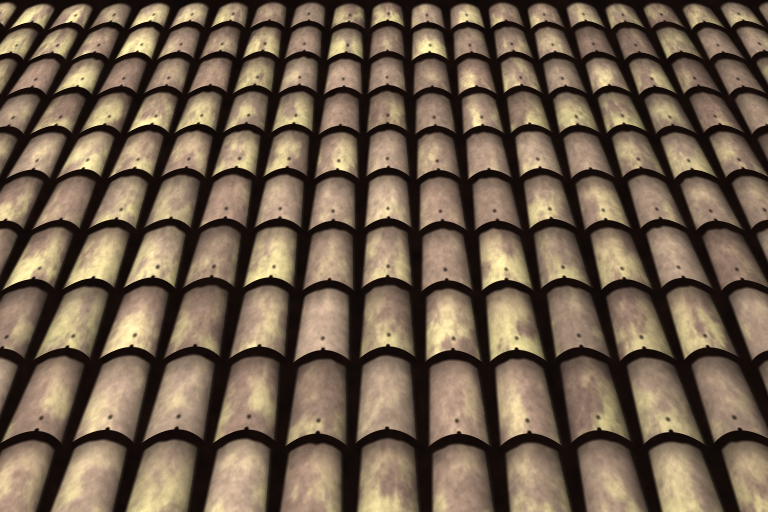
Give the GLSL for this texture, as a Shadertoy shader.

```glsl
// Weathered barrel roof tiles in perspective, with dark channels and shadowed arched edges.

float hash(vec2 p) {
    return fract(sin(dot(p, vec2(127.1, 311.7))) * 43758.5453);
}

float noise(vec2 p) {
    vec2 i = floor(p), f = fract(p);
    f = f * f * (3.0 - 2.0 * f);
    return mix(mix(hash(i), hash(i + vec2(1, 0)), f.x),
               mix(hash(i + vec2(0, 1)), hash(i + vec2(1, 1)), f.x), f.y);
}

float fbm(vec2 p) {
    float sum = 0.0, amp = 0.5;
    for (int i = 0; i < 4; i++) {
        sum += amp * noise(p);
        p = p * 2.03 + 17.3;
        amp *= 0.5;
    }
    return sum;
}

void mainImage(out vec4 fragColor, in vec2 fragCoord) {
    vec2 p = fragCoord / iResolution.y;

    // Perspective: columns converge upwards, rows shrink with 1 / scale
    float scale = 1.982 - p.y;
    float colWidth = 0.0755 * scale;
    float u = (p.x - 0.758) / colWidth;
    float column = floor(u + 0.5);
    float x = u - column;
    float aa = 1.3 / (iResolution.y * colWidth);

    // The round profile makes every lower edge an arch
    float drop = colWidth * 0.95 * x * x;
    float v = 18.69 / (scale - drop) - 0.23 + 0.07 * (hash(vec2(column, 3.0)) - 0.5);
    float row = floor(v);
    float t = v - row;
    vec2 id = vec2(column, row);
    float rnd = hash(id + 5.3);
    x += 0.03 * (hash(id + 9.1) - 0.5);

    // Distances to both ends of the tile, in column widths
    float rowHeight = 0.709 * scale;
    float fromBottom = t * rowHeight;
    float fromTop = (1.0 - t) * rowHeight;

    // Clay, with yellow lichen in streaks and blotches
    vec2 q = vec2(x, fromBottom) + id * 7.31;
    float blotch = fbm(q * vec2(4.0, 2.5));
    float grain = fbm(q * 13.0);
    vec3 clay = mix(vec3(0.55, 0.45, 0.39), vec3(0.63, 0.54, 0.46), hash(id + 2.7));
    float lichen = smoothstep(0.38, 0.68, blotch + 0.3 * (rnd - 0.5))
                 * smoothstep(1.15, 0.1, t) * (0.35 + 0.65 * rnd);
    vec3 tile = mix(clay, vec3(0.80, 0.74, 0.53), lichen);
    tile *= 0.82 + 0.28 * blotch + 0.3 * (grain - 0.3);
    tile *= 0.9 + 0.2 * hash(id + 31.0);

    // Rounded shading, falling off more to the right and under the next tile
    float halfWidth = mix(0.445, 0.385, t);
    float side = (x + 0.03) / halfWidth;
    tile *= 0.28 + 0.85 * sqrt(max(1.0 - side * side, 0.0));
    tile *= 1.0 - 0.12 * side;
    tile *= mix(0.68, 1.06, smoothstep(0.08, 0.5, fromTop));
    tile *= 1.04 - 0.16 * smoothstep(0.8, 1.5, p.x);

    // Nail hole near the lower edge
    vec2 nail = vec2(x - 0.06 * (rnd - 0.5), fromBottom - 0.19);
    float hole = smoothstep(0.035 + aa, 0.02 - aa, length(nail));
    tile *= 1.0 - 0.65 * hole * step(0.2, hash(id + 14.0));

    // Channel between columns, arched shadow and its small nub
    vec3 gap = vec3(0.07, 0.04, 0.03) * (0.6 + 0.9 * fbm(p * 40.0));
    float mask = smoothstep(halfWidth + aa, halfWidth - aa - 0.03, abs(x));
    float shadow = 0.125 + 0.03 * (noise(vec2(x * 9.0, row) + column * 5.0) - 0.5);
    mask *= smoothstep(shadow - aa, shadow + aa + 0.02, fromTop);
    mask *= smoothstep(-0.2 * aa, aa, fromBottom);
    mask *= smoothstep(0.03 - aa, 0.03 + aa, length(vec2(x, fromBottom - 0.015)));

    // Roof ends in darkness at the ridge
    mask *= smoothstep(18.75, 18.6, v);

    fragColor = vec4(mix(gap, tile, mask), 1.0);
}
```
